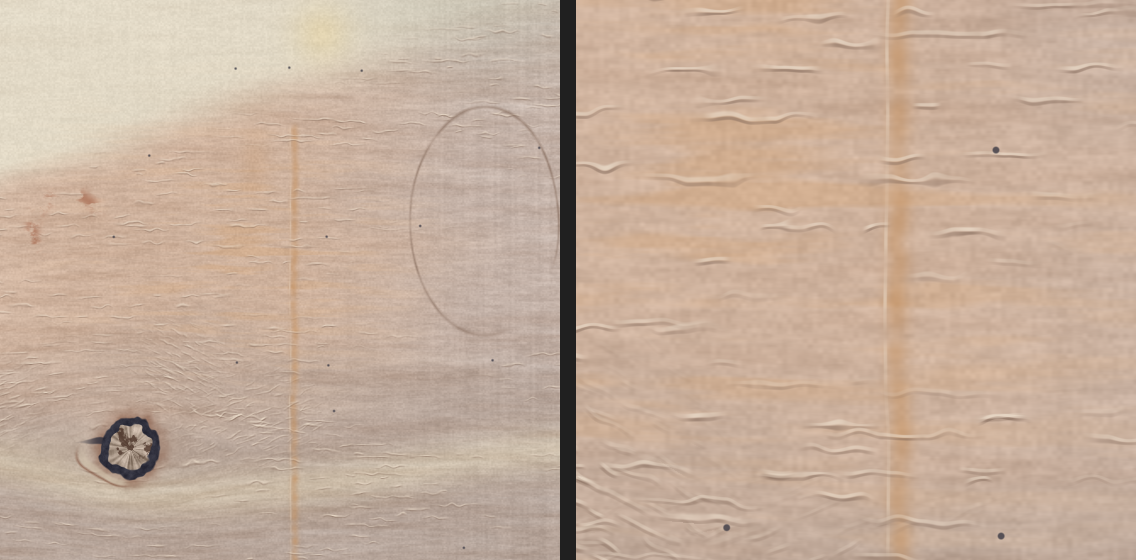
Left, the full canvas; right, a detail of the centre.
Write a WebGL 2 fragment shader that draws this texture.

```glsl
#version 300 es
precision highp float;
uniform vec2 u_resolution;
out vec4 fragColor;

const vec3 CREAM = vec3(.885, .85, .775);
const vec3 TAN = vec3(.815, .705, .625);
const vec3 MAUVE = vec3(.765, .695, .655);
const vec3 GREY = vec3(.70, .632, .59);
const vec3 PALE = vec3(.82, .76, .67);
const vec3 AMBER = vec3(.77, .57, .38);
const vec3 BROWN = vec3(.53, .36, .28);
const vec3 CHARCOAL = vec3(.19, .19, .24);
const vec3 CORE = vec3(.66, .59, .53);
const vec3 FIBRE = vec3(.91, .85, .78);
const vec3 SHADOW = vec3(.52, .42, .36);
const vec2 KNOT = vec2(.233, .199);
const float KNOT_RADIUS = .055;
const float GROOVE_X = .521;

float hash(vec2 p) {
  vec3 q = fract(p.xyx * .1031);
  q += dot(q, q.yzx + 33.33);
  return fract((q.x + q.y) * q.z);
}

float noise(vec2 p) {
  vec2 i = floor(p), f = fract(p);
  f = f * f * (3. - 2. * f);
  return mix(mix(hash(i), hash(i + vec2(1, 0)), f.x),
             mix(hash(i + vec2(0, 1)), hash(i + 1.), f.x), f.y);
}

float fbm(vec2 p) {
  float sum = 0., amp = .533;
  for (int i = 0; i < 4; i++) {
    sum += amp * noise(p);
    p = p * 2.03 + 17.7;
    amp *= .5;
  }
  return sum;
}

float blob(vec2 p, vec2 centre, vec2 size) {
  vec2 d = (p - centre) / size;
  return exp(-dot(d, d));
}

float stroke(float d, float width, float soft) {
  return 1. - smoothstep(width - soft, width + soft, abs(d));
}

// Torn fibres: x is the lit strand, y its shadow
vec2 splinters(vec2 p, float angle, vec2 cell, float density, float px) {
  float c = cos(angle), s = sin(angle);
  p = mat2(c, -s, s, c) * p;
  p.x += .37 * cell.x * floor(p.y / cell.y);
  vec2 id = floor(p / cell) + 50.;
  vec2 q = (fract(p / cell) - .5) * cell;
  float len = cell.x * mix(.12, .48, hash(id + 7.));
  q.y += (.4 * hash(id + 19.) + .35 * noise(p * 75.) - .37) * cell.y;
  float on = step(hash(id), density) * (1. - smoothstep(.3 * len, len, abs(q.x)));
  on *= .3 + .7 * noise(p * 110.);
  return on * vec2(stroke(q.y, .001, px), stroke(q.y + .0022, .0009, px));
}

void main() {
  vec2 uv = gl_FragCoord.xy / u_resolution;
  float px = 1. / u_resolution.y;

  // Grain bends around the knot
  vec2 k = uv - KNOT, g = uv;
  g.y -= .055 * k.y / (abs(k.y) + .04) * blob(k, vec2(0), vec2(.18, .16));
  g.y += .012 * (noise(g * vec2(3, 5)) - .5);
  float broad = fbm(g * vec2(3, 9)) - .5;
  float streak = fbm(g * vec2(7, 75) + 4.);
  float fine = fbm(g * vec2(45, 230));

  // Broad tones
  vec3 col = mix(TAN, MAUVE, smoothstep(.45, .95, uv.x + .3 * broad));
  col = mix(GREY, col, .1 + .9 * smoothstep(.2, .46, uv.y + .2 * broad));
  float band = .165 + .035 * sin(uv.x * 5. + 2.6);
  col = mix(col, PALE, .75 * blob(g, vec2(uv.x, band), vec2(1, .04)));
  float edge = mix(.65, .95, uv.x) + .06 * broad;
  float cream = smoothstep(edge - .03, edge + mix(.05, .14, uv.x), uv.y);
  col = mix(col, CREAM, cream);
  col = mix(col, vec3(.77, .75, .69), .65 * blob(uv, vec2(.85, 1), vec2(.25, .13)));
  col = mix(col, vec3(.9, .82, .62), .5 * blob(uv, vec2(.575, .94), vec2(.05)));

  // Grain, amber tint, saw marks and tooth
  float wood = 1. - .65 * cream;
  col += wood * ((streak - .5) * vec3(.10, .13, .15) + (fine - .5) * .09);
  float warm = blob(uv, vec2(.43, .55), vec2(.3, .22)) * smoothstep(.48, .75, streak);
  warm += .5 * blob(uv, vec2(.455, .71), vec2(.025, .05));
  col = mix(col, AMBER, .38 * warm);
  float saw = noise(uv * vec2(190, 3)) - .5;
  col += saw * mix(.012, .035, smoothstep(.6, 1., uv.x));
  col += (noise(uv * 330.) - .5) * .045;

  // Vertical groove with amber edge
  float ragged = noise(uv * vec2(60, 90));
  float below = 1. - smoothstep(.765, .785, uv.y);
  float gx = uv.x - GROOVE_X - .003 * (noise(vec2(uv.y * 25., 2)) - .5);
  col = mix(col, AMBER, below * exp(-pow(abs(gx - .004) / .007, 2.)) * (.2 + .5 * ragged));
  col = mix(col, FIBRE, below * .55 * ragged * stroke(gx + .003, .001, px));

  // Torn fibres, fanning out near the knot
  float patches = (1. - cream) * smoothstep(.35, .65, noise(g * vec2(4, 17) + 9.));
  float tear = blob(uv, vec2(.44, .26), vec2(.14, .08)) + blob(uv, vec2(0, .28), vec2(.07));
  float fan = blob(uv, vec2(.32, .34), vec2(.07, .08));
  vec2 chips = vec2(0);
  for (int i = 0; i < 3; i++) {
    float f = float(i);
    vec2 p = uv + vec2(2.031, 2.017) * f;
    chips += patches * splinters(p + g - uv, .02 * (f - 1.), vec2(.13 - .035 * f, .018), .32, px);
    chips += tear * splinters(p, .22 + .12 * f, vec2(.055, .014), .65, px);
    chips += fan * splinters(p, -.35 - .1 * f, vec2(.045, .013), .65, px);
  }
  col = mix(col, SHADOW, min(.65 * chips.y, .7));
  col = mix(col, FIBRE, min(.85 * chips.x, .9));

  // Faint drawn oval
  vec2 o = (uv - vec2(.866, .605)) / vec2(.133, .205);
  float oval = (length(o) - 1. + .05 * (noise(uv * 9.) - .5)) * .14;
  float gap = smoothstep(0., .4, o.x) * smoothstep(.1, .5, -o.y);
  float pressure = (.25 + .5 * noise(uv * 40.)) * (1. - gap);
  col = mix(col, SHADOW, pressure * stroke(oval, .0016, 1.5 * px));

  // Rusty crescent and scattered specks
  vec2 c = uv - vec2(.12, .592);
  float rust = exp(-pow(abs(length(c) - .062) / .012, 2.));
  rust *= smoothstep(-.035, .02, c.y - .7 * c.x) * smoothstep(.45, .65, fbm(uv * vec2(45, 70)));
  col = mix(col, vec3(.66, .43, .33), .75 * rust);
  vec2 id = floor(uv * 13.);
  vec2 s = (fract(uv * 13.) - .2 - .6 * vec2(hash(id + 3.), hash(id + 8.))) / 13.;
  col = mix(col, CHARCOAL, .75 * step(hash(id + 31.), .06) * stroke(length(s), .002, px));

  // Knot: stained halo, split, charred ring and cracked core
  vec2 dir = k / max(length(k), 1e-4);
  float r = length(k) + .01 * (noise(dir * 2.5 + 6.) - .5) + .005 * (noise(uv * 130.) - .5);
  float halo = exp(-pow(max(r - KNOT_RADIUS, 0.) / .015, 2.));
  col = mix(col, BROWN, halo * (.25 + .45 * noise(uv * 60.)));
  float lower = smoothstep(-.01, .03, -k.y) * smoothstep(-.01, .03, -k.x);
  float arc = length(k * vec2(.82, 1.15)) - .077 + .008 * (noise(uv * 28.) - .5);
  col = mix(col, PALE, .6 * lower * stroke(arc + .008, .005, .003));
  col = mix(col, BROWN, .75 * lower * stroke(arc, .0017, 1.5 * px));
  float split = smoothstep(-.105, -.05, k.x) * step(k.x, -.04);
  float bend = k.y - .012 + .006 * (noise(uv * 45.) - .5);
  col = mix(col, CHARCOAL, .85 * split * stroke(bend, .006 * split, px));
  col = mix(col, CHARCOAL + .16 * (fbm(uv * 120.) - .5), stroke(r, KNOT_RADIUS, .002));
  vec3 core = CORE + .28 * (noise(dir * 9. + 40.) - .5) + .3 * (fbm(uv * 95.) - .5);
  core = mix(core, BROWN * .55, .8 * smoothstep(.6, .72, fbm(uv * 60. + 3.)));
  col = mix(col, core, stroke(r, .04 + .01 * (noise(dir * 3.2 + 21.) - .5), .0015));

  fragColor = vec4(clamp(col, 0., 1.), 1.);
}
```
